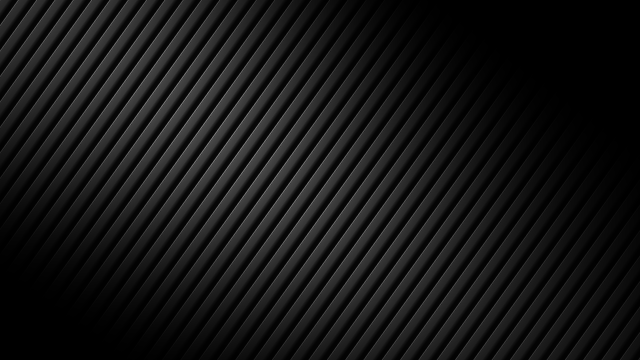
Give the GLSL for this pattern, as a Shadertoy shader.

```glsl
// Dark diagonal ribs with thin bright edges, lit by a soft oblique beam.

const float PERIOD = 0.0413;                 // rib spacing in canvas heights
const vec2 ALONG = vec2(0.584, 0.812);       // direction of the ribs
const vec2 ACROSS = vec2(0.812, -0.584);     // direction of repetition
const vec2 ANCHOR = vec2(0.3056, 1.0);       // a point on one bright edge

// Antialiased coverage of the interval [a, b] for a pixel of width w.
float coverage(float x, float a, float b, float w) {
    return clamp((x - a) / w + 0.5, 0.0, 1.0) - clamp((x - b) / w + 0.5, 0.0, 1.0);
}

// Smooth hump: 1 at the centre, 0 at the given reach.
float hump(float x, float centre, float reach) {
    return 1.0 - smoothstep(0.0, 1.0, abs(x - centre) / reach);
}

// Brightness of one rib: highlight, sloping face and shaded groove.
float ribProfile(float phase, float pixel) {
    float x = fract(phase + 0.25) - 0.25;
    float edge = coverage(x, -0.025, 0.03, pixel);
    float face = coverage(x, 0.03, 0.5, max(pixel, 0.1));
    float groove = coverage(x, 0.5, 0.75, max(pixel, 0.1));
    float faceShade = mix(0.245, 0.195, clamp(x / 0.5, 0.0, 1.0));
    float grooveShade = 0.12 * (1.0 - smoothstep(0.5, 0.75, x));
    return 0.025 + 0.44 * edge + faceShade * face + grooveShade * groove;
}

// Beam crossing the ribs, weakening toward both of its ends.
float beam(vec2 uv) {
    float core = hump(dot(uv, ALONG), 0.86, 0.68);
    float travel = dot(uv - vec2(0.0, 1.0), ACROSS);
    float ends = mix(0.3, 1.0, hump(travel, 0.72, 1.4));
    return 1.08 * core * ends;
}

void mainImage(out vec4 fragColor, in vec2 fragCoord) {
    vec2 uv = fragCoord / iResolution.y;
    float phase = dot(uv - ANCHOR, ACROSS) / PERIOD;
    float pixel = 1.0 / (iResolution.y * PERIOD);
    float shade = ribProfile(phase, pixel) * beam(uv);
    fragColor = vec4(vec3(shade), 1.0);
}
```
